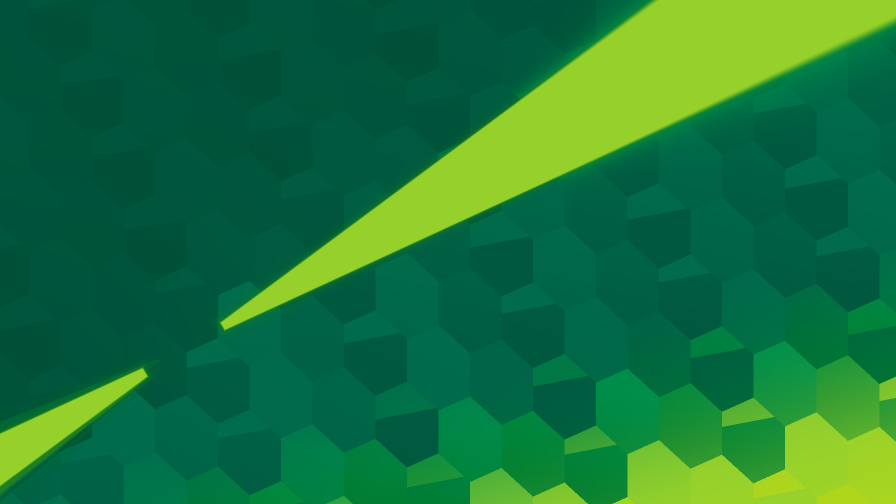
Give the GLSL for this background, as a WebGL 2 fragment shader.

```glsl
#version 300 es
precision highp float;

uniform vec2 u_resolution;
out vec4 fragColor;

const vec2 HEX_ORIGIN = vec2(1.62, 0.097);
const vec2 HEX_SCALE = vec2(8.0, 6.79);
const float HEX_SHEAR = 0.2315;
const vec2 BEAM_APEX = vec2(0.370, 0.310);
const float BEAM_ANGLE = 0.535;
const float BEAM_SPREAD = 0.1033;

const vec3 DEEP = vec3(0.0, 0.312, 0.218);
const vec3 FOREST = vec3(0.0, 0.345, 0.245);
const vec3 TEAL = vec3(0.0, 0.425, 0.300);
const vec3 GREEN = vec3(0.0, 0.490, 0.190);
const vec3 JADE = vec3(0.0, 0.560, 0.290);
const vec3 LIME = vec3(0.59, 0.82, 0.17);
const vec3 YELLOW = vec3(0.69, 0.84, 0.11);

float hash(vec2 p) {
    return fract(sin(dot(p, vec2(127.1, 311.7))) * 43758.5453);
}

// Sheared hexagonal lattice
vec2 toHex(vec2 p) {
    vec2 v = p - HEX_ORIGIN;
    return vec2(v.x, v.y + HEX_SHEAR * v.x) * HEX_SCALE;
}

vec2 fromHex(vec2 h) {
    vec2 v = h / HEX_SCALE;
    return HEX_ORIGIN + vec2(v.x, v.y - HEX_SHEAR * v.x);
}

vec2 hexCenter(vec2 h) {
    vec2 r = vec2(1.0, 1.7320508);
    vec2 a = floor(h / r + 0.5) * r;
    vec2 b = (floor(h / r) + 0.5) * r;
    return distance(h, a) < distance(h, b) ? a : b;
}

vec2 beamSpace(vec2 p) {
    vec2 v = p - BEAM_APEX;
    float c = cos(BEAM_ANGLE), s = sin(BEAM_ANGLE);
    return vec2(c * v.x + s * v.y, c * v.y - s * v.x);
}

// Double cone with an open gap around the apex
float beamDistance(vec2 q) {
    float side = abs(q.y) * cos(BEAM_SPREAD) - abs(q.x) * sin(BEAM_SPREAD);
    float gap = q.x > 0.0 ? 0.083 : 0.095;
    return max(side, gap - abs(q.x));
}

// Warm light rising from the lower right corner
vec3 cornerLight(vec3 base, float level, float coolness) {
    vec3 col = mix(base, mix(GREEN, JADE, coolness), smoothstep(0.97, 1.13, level));
    col = mix(col, LIME, smoothstep(1.12, 1.32, level));
    return mix(col, YELLOW, smoothstep(1.30, 1.42, level));
}

vec3 hexField(vec2 p, vec2 h, vec2 center) {
    vec2 local = h - center;
    float row = floor(center.y / 0.8660254 + 0.5);
    float column = floor(center.x - 0.5 * row + 0.5);
    float kind = mod(column + row, 3.0);
    float rnd = hash(vec2(column, row));
    vec2 mid = fromHex(center);
    vec2 offset = p - mid;

    // Three alternating tones; the darkest has a bright slanted cap
    float tone = kind < 0.5 ? 0.75 : (kind < 1.5 ? 0.42 : 0.05);
    float cap = step(1.5, kind) * step(0.02 + 0.025 * rnd + 0.19 * offset.x, offset.y);
    tone = mix(tone, 0.9, cap) + 0.3 * (rnd - 0.5) + 0.25 * local.y;

    float below = step(beamSpace(mid).y, 0.0);
    float nearBeam = exp(-abs(beamSpace(mid).y) * 7.0) * smoothstep(0.1, 0.6, p.x);
    float lowGlow = 0.3 * smoothstep(0.4, 0.0, p.y);
    vec3 upper = mix(DEEP, TEAL, clamp(tone * 0.22 + 0.4 * nearBeam, 0.0, 1.0));
    vec3 lower = mix(FOREST, TEAL, clamp(tone + lowGlow, 0.0, 1.0));

    vec2 lit = mix(mid, p, 0.35);
    float level = dot(vec2(lit.x, 1.0 - lit.y), vec2(0.277, 0.961));
    level -= mix(kind < 0.5 ? 0.0 : (kind < 1.5 ? 0.02 : 0.085), 0.0, cap);
    float coolness = clamp((kind < 0.5 ? 0.8 : 0.25) + local.y * 0.7, 0.0, 1.0);
    return cornerLight(mix(upper, lower, below), level, coolness);
}

vec3 scene(vec2 p) {
    vec2 h = toHex(p);
    vec2 center = hexCenter(h);
    vec2 q = beamSpace(p);
    float d = beamDistance(q);
    vec3 col = hexField(p, h, center);

    // Fine rays fanning around the short cone
    float angle = atan(abs(q.y), abs(q.x));
    float ray = hash(vec2(floor(angle * 45.0), step(0.0, q.y)));
    float fan = step(q.x, -0.06) * smoothstep(0.25, 0.11, angle);
    col = mix(col, mix(DEEP, GREEN, ray), 0.6 * fan);
    float rim = step(q.x, -0.1) * step(q.y, 0.0) * smoothstep(0.145, 0.12, angle);
    col = mix(col, vec3(0.20, 0.56, 0.12), 0.7 * rim);

    // Broad glow clipped by hexagons, then a thin green fringe
    float outside = max(d, 0.0);
    float wide = step(0.80, beamSpace(fromHex(center)).x);
    float reach = 0.012 + 0.032 * smoothstep(0.7, 1.5, q.x);
    col = mix(col, JADE, 0.9 * wide * exp(-outside / reach));
    col = mix(col, vec3(0.08, 0.50, 0.10), 0.8 * exp(-outside / 0.006));

    float blur = mix(0.002, 0.012, smoothstep(0.7, 1.6, q.x));
    return mix(col, LIME, smoothstep(blur, -blur, d));
}

void main() {
    // Four samples smooth every cell edge
    vec3 sum = vec3(0.0);
    for (int i = 0; i < 4; i++) {
        vec2 jitter = vec2(i % 2, i / 2) * 0.5 - 0.25;
        sum += scene((gl_FragCoord.xy + jitter) / u_resolution.y);
    }
    fragColor = vec4(sum * 0.25, 1.0);
}
```
